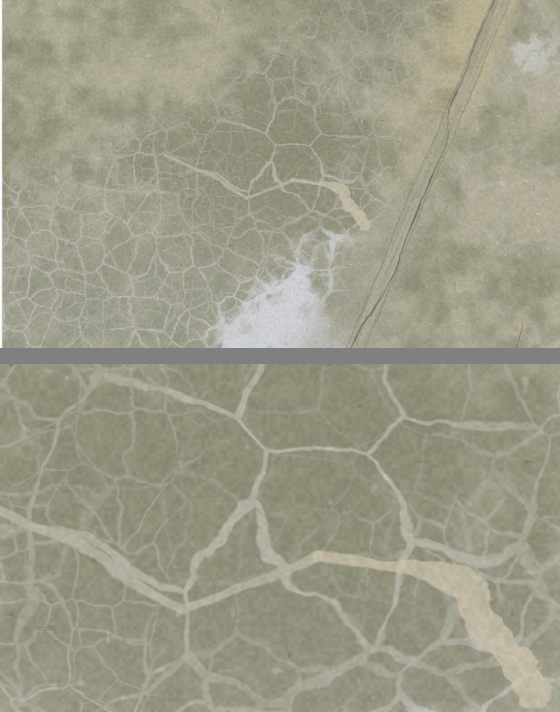
Top, the full canvas; bottom, a detail of the centre.
Reproduce this texture procedurally as a WebGL 1 fragment shader.

```glsl
precision highp float;
// Weathered concrete floor: a web of pale mineral-filled cracks, a salt bloom and a slanted joint.
// Warped Voronoi borders at several scales form the web; layered value noise gives
// stains and grain; the joint is a streaked strip with a thin dark split inside it.
uniform vec2 u_resolution;

#define OLIVE vec3(0.555, 0.555, 0.470)
#define SAND vec3(0.690, 0.675, 0.595)
#define GREY vec3(0.620, 0.625, 0.575)
#define VEIN vec3(0.705, 0.695, 0.630)
#define SALT vec3(0.800, 0.810, 0.825)
#define TAN vec3(0.775, 0.740, 0.650)
#define DARK vec3(0.330, 0.320, 0.260)
#define VEIN_WIDTH 0.0021
#define GRAIN 0.085
#define JOINT_FOOT 1.02
#define JOINT_SLOPE 0.42

vec2 hash2(vec2 p) {
  vec3 q = fract(p.xyx * vec3(0.1031, 0.1030, 0.0973));
  q += dot(q, q.yzx + 33.33);
  return fract((q.xx + q.yz) * q.zy);
}

float noise(vec2 p) {
  vec2 i = floor(p), f = fract(p);
  f = f * f * (3.0 - 2.0 * f);
  float low = mix(hash2(i).x, hash2(i + vec2(1, 0)).x, f.x);
  float high = mix(hash2(i + vec2(0, 1)).x, hash2(i + vec2(1, 1)).x, f.x);
  return mix(low, high, f.y);
}

float fbm(vec2 p) {
  float sum = 0.0, gain = 0.5;
  for (int i = 0; i < 5; i++) {
    sum += gain * noise(p);
    p = mat2(1.6, 1.2, -1.2, 1.6) * p + 7.3;
    gain *= 0.5;
  }
  return sum;
}

// Distance to the nearest Voronoi border, in canvas units
float border(vec2 p, float scale) {
  p *= scale;
  vec2 cell = floor(p), nearest = vec2(0.0);
  float best = 9.0, edge = 9.0;
  for (int j = -1; j <= 1; j++)
    for (int i = -1; i <= 1; i++) {
      vec2 c = cell + vec2(i, j);
      vec2 r = c + 0.1 + 0.8 * hash2(c) - p;
      if (dot(r, r) < best) { best = dot(r, r); nearest = r; }
    }
  for (int j = -2; j <= 2; j++)
    for (int i = -2; i <= 2; i++) {
      vec2 c = cell + vec2(i, j);
      vec2 r = c + 0.1 + 0.8 * hash2(c) - p;
      vec2 d = r - nearest;
      if (dot(d, d) > 0.0001) edge = min(edge, dot(0.5 * (r + nearest), normalize(d)));
    }
  return edge / scale;
}

float segment(vec2 p, vec2 a, vec2 b) {
  vec2 ab = b - a;
  return length(p - a - ab * clamp(dot(p - a, ab) / dot(ab, ab), 0.0, 1.0));
}

float stroke(float d, float halfWidth) {
  float soft = 0.0008 + 0.8 / u_resolution.y;
  return 1.0 - smoothstep(halfWidth - soft, halfWidth + soft, d);
}

// Soft elliptical region: 1 in the middle, 0 at the rim
float region(vec2 p, vec2 centre, vec2 radius) {
  return 1.0 - smoothstep(0.3, 1.0, length((p - centre) / radius));
}

void main() {
  vec2 p = gl_FragCoord.xy / u_resolution.y;
  float stain = fbm(p * 5.0 + 3.0), mottle = fbm(p * 22.0 + 11.0);
  vec2 warp = vec2(fbm(p * 9.0), fbm(p * 9.0 + 40.0)) - 0.5;
  vec2 q = p + 0.07 * warp;
  float joint = (p.x - JOINT_FOOT - JOINT_SLOPE * p.y) * 0.92;

  // Regions
  float leftSlab = 1.0 - smoothstep(-0.17, -0.08, joint + 0.2 * (stain - 0.5));
  float rightSlab = smoothstep(0.03, 0.07, joint);
  float field = leftSlab * (1.0 - smoothstep(-0.08, 0.1, p.y - 0.45 - 0.42 * p.x + 0.5 * (stain - 0.5)));
  float core = region(p, vec2(0.8, 0.54), vec2(0.42, 0.3)) * leftSlab;
  float finePart = region(p, vec2(1.05, 0.92), vec2(0.24, 0.3));
  float bloom = region(p, vec2(0.82, -0.02), vec2(0.29, 0.31));
  float spill = 1.0 - smoothstep(0.0, 0.12, segment(p, vec2(0.86, 0.2), vec2(1.0, 0.4)));

  // Stained slab
  float nearJoint = smoothstep(-0.24, -0.07, joint) * (1.0 - rightSlab);
  float tone = 0.47 + 0.75 * (stain - 0.48) + 0.75 * (mottle - 0.48);
  tone += 0.12 * rightSlab + 0.2 * nearJoint - 0.24 * core - 0.06 * field;
  vec3 color = mix(OLIVE, SAND, smoothstep(0.12, 0.82, tone));
  color = mix(color, GREY, 0.5 * (1.0 - smoothstep(0.1, 0.6, p.y)) * (1.0 - rightSlab));
  color += vec3(0.03, 0.015, -0.02) * nearJoint * smoothstep(0.4, 0.9, p.y);

  // Crack web: coarse, medium and fine nets, widened where salt seeps out
  float salt = clamp(bloom + 0.4 * spill + 1.4 * (mottle - 0.5) * (bloom + spill), 0.0, 1.0);
  float width = VEIN_WIDTH * (0.5 + noise(p * 14.0)) + 0.02 * salt * salt;
  float medium = border(q, 13.0);
  float coarseNet = stroke(border(q + 5.0, 7.5), width * 1.6) * max(core, 0.5 * field);
  float mediumNet = stroke(medium, width) * field * (1.0 - 0.75 * core) * (1.0 - finePart);
  float fineNet = stroke(border(q + 2.0, 25.0), width * 0.6) * field;
  fineNet *= max(0.75 * finePart, 0.6 * smoothstep(0.45, 0.65, noise(p * 8.0 + 9.0)));
  float web = max(coarseNet, max(mediumNet, fineNet));
  float halo = exp(-medium * 90.0) * field * (1.0 - core);
  vec3 veinColor = mix(VEIN, SALT, clamp(0.3 * (1.0 - p.y) + salt, 0.0, 1.0));
  color = mix(color, veinColor, 0.14 * halo);
  color = mix(color, veinColor, 0.85 * web);

  // Faint, broad veins beyond the joint and pale flakes at the upper right
  float rightNet = exp(-border(q + 0.06 * warp + 8.0, 8.5) * 170.0);
  color = mix(color, VEIN + 0.02, 0.6 * rightNet * rightSlab * smoothstep(0.3, 0.55, stain));
  float flakes = region(p, vec2(1.51, 0.86), vec2(0.14, 0.13)) * smoothstep(0.48, 0.6, mottle);
  color = mix(color, SALT, 0.55 * flakes * rightSlab);

  // Salt bloom and the widest crack, tan at its right end
  color = mix(color, SALT, smoothstep(0.35, 0.95, salt) * (1.0 - nearJoint * 0.6));
  vec2 m = p + 0.03 * warp;
  float mainCrack = min(segment(m, vec2(0.48, 0.55), vec2(0.61, 0.49)), segment(m, vec2(0.61, 0.49), vec2(0.71, 0.43)));
  mainCrack = min(mainCrack, segment(m, vec2(0.71, 0.43), vec2(0.84, 0.48)));
  float tanEnd = min(segment(m, vec2(0.84, 0.48), vec2(0.97, 0.46)), segment(m, vec2(0.97, 0.46), vec2(1.04, 0.36)));
  color = mix(color, VEIN, 0.9 * stroke(mainCrack, 0.0045));
  float crust = 0.005 + 0.02 * smoothstep(0.9, 1.02, p.x) * smoothstep(0.35, 0.65, mottle);
  color = mix(color, TAN, 0.8 * stroke(tanEnd, crust));

  // Joint strip, streaked along its length, with worn edges and a dark split
  float along = p.y + 0.42 * p.x;
  float wobble = 0.012 * (fbm(vec2(along * 14.0, 2.0)) - 0.5);
  float streak = fbm(vec2(joint * 150.0, along * 7.0));
  float strip = stroke(abs(joint + wobble), 0.024);
  color = mix(color, mix(OLIVE, SAND, 0.15 + 1.1 * streak), 0.85 * strip);
  color = mix(color, DARK, 0.35 * stroke(abs(abs(joint + wobble) - 0.024), 0.0008));
  float path = mix(-0.012, 0.016, smoothstep(0.02, 0.2, p.y)) - 0.034 * smoothstep(0.55, 0.72, p.y);
  float split = abs(joint - path + 1.6 * wobble);
  color = mix(color, DARK, 0.75 * stroke(split, 0.0022 * noise(vec2(along * 22.0, 5.0))));
  float rust = stroke(abs(p.x - 1.5 + 0.08 * warp.x), 0.0015) * (1.0 - smoothstep(0.06, 0.1, p.y));
  color = mix(color, DARK + vec3(0.15, 0.08, 0.0), 0.7 * rust);

  // Dark pits, pale specks, grain and the white left margin
  float speck = noise(p * 75.0 + 31.0);
  color += 0.07 * smoothstep(0.93, 0.99, speck) - 0.06 * smoothstep(0.06, 0.01, speck);
  color += GRAIN * (0.6 * noise(p * 290.0) + 0.4 * noise(p * 130.0 + 60.0) - 0.5);
  color = mix(color, vec3(0.99), stroke(p.x, 0.006));
  gl_FragColor = vec4(color, 1.0);
}
```
